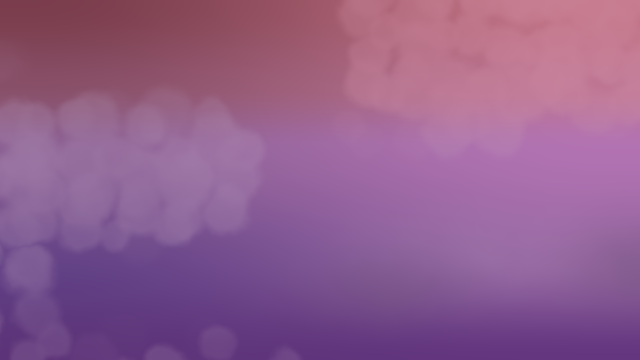
Give the GLSL for this background, as a Shadertoy shader.

```glsl
#define PUFF_CELL 0.085
#define PUFF_RADIUS 0.078
#define PUFF_OPACITY 0.72
#define WARP 0.035
#define LAVENDER vec3(0.70, 0.58, 0.72)
#define ROSE vec3(0.83, 0.57, 0.66)
#define SMOKE vec3(0.45, 0.33, 0.49)

float hash(vec2 p) {
    vec3 h = fract(vec3(p.xyx) * 0.1031);
    h += dot(h, h.yzx + 33.33);
    return fract((h.x + h.y) * h.z);
}

float noise(vec2 p) {
    vec2 i = floor(p), f = fract(p);
    f = f * f * (3.0 - 2.0 * f);
    return mix(mix(hash(i), hash(i + vec2(1, 0)), f.x),
               mix(hash(i + vec2(0, 1)), hash(i + vec2(1, 1)), f.x), f.y);
}

float fbm(vec2 p) {
    float sum = 0.0, amp = 0.5;
    for (int i = 0; i < 5; i++) {
        sum += amp * noise(p);
        p = mat2(1.6, 1.2, -1.2, 1.6) * p + 7.3;
        amp *= 0.5;
    }
    return sum;
}

float boxDistance(vec2 p, vec2 center, vec2 halfSize) {
    vec2 d = abs(p - center) - halfSize;
    return length(max(d, 0.0)) + min(max(d.x, d.y), 0.0);
}

// Coverage of jittered round puffs whose centres lie inside a box
float puffs(vec2 p, vec2 center, vec2 halfSize) {
    vec2 cell = floor(p / PUFF_CELL);
    float clear = 1.0;
    for (int y = -2; y <= 2; y++) {
        for (int x = -2; x <= 2; x++) {
            vec2 id = cell + vec2(x, y);
            vec2 jitter = vec2(hash(id + 40.0), hash(id + 91.0));
            vec2 c = (id + jitter) * PUFF_CELL;
            float r = PUFF_RADIUS * (0.75 + 0.5 * hash(id + 17.0));
            float inside = 1.0 - smoothstep(-0.01, 0.025, boxDistance(c, center, halfSize));
            float disc = 1.0 - smoothstep(0.55 * r, r, length(p - c));
            clear *= 1.0 - PUFF_OPACITY * inside * disc;
        }
    }
    return 1.0 - clear;
}

float glow(vec2 p, vec2 center, vec2 size) {
    vec2 d = (p - center) / size;
    return exp(-dot(d, d));
}

// Dusk gradient: separate vertical ramps at the left and right sides
vec3 sky(vec2 uv) {
    float low = smoothstep(0.0, 0.28, uv.y);
    float mid = smoothstep(0.2, 0.62, uv.y);
    float high = smoothstep(0.58, 0.76, uv.y);
    float top = smoothstep(0.7, 1.0, uv.y);

    vec3 left = mix(vec3(0.36, 0.20, 0.47), vec3(0.38, 0.25, 0.52), low);
    left = mix(left, vec3(0.55, 0.38, 0.58), mid);
    left = mix(left, vec3(0.54, 0.32, 0.42), high);
    left = mix(left, vec3(0.48, 0.24, 0.30), top);

    vec3 right = mix(vec3(0.39, 0.21, 0.50), vec3(0.58, 0.39, 0.63), low);
    right = mix(right, vec3(0.70, 0.45, 0.70), mid);
    right = mix(right, vec3(0.74, 0.46, 0.58), high);
    right = mix(right, vec3(0.76, 0.45, 0.52), top);

    return mix(left, right, smoothstep(0.05, 0.95, uv.x));
}

void mainImage(out vec4 fragColor, in vec2 fragCoord) {
    vec2 uv = fragCoord / iResolution.xy;
    vec2 p = vec2(uv.x * 16.0 / 9.0, uv.y);
    vec3 color = sky(uv);

    // Ragged edges and wispy interiors
    vec2 warped = p + WARP * (vec2(fbm(p * 14.0), fbm(p * 14.0 + 31.0)) - 0.5);
    float wisps = 0.72 + 0.56 * fbm(p * 9.0 + 5.0);

    // Left bank with its lower and upper offshoots
    float leftBank = puffs(warped, vec2(0.27, 0.51), vec2(0.43, 0.165));
    leftBank = max(leftBank, puffs(warped, vec2(0.02, 0.29), vec2(0.11, 0.04)));
    leftBank = max(leftBank, 0.4 * puffs(warped, vec2(0.0, 0.80), vec2(0.06, 0.02)));
    color = mix(color, LAVENDER, 0.40 * wisps * leftBank);

    // Low puffs along the bottom left
    float lowBank = puffs(warped, vec2(0.06, 0.06), vec2(0.12, 0.07));
    lowBank = max(lowBank, puffs(warped, vec2(0.54, 0.0), vec2(0.27, 0.04)));
    color = mix(color, LAVENDER, 0.29 * wisps * lowBank);

    // Rosy bank at the upper right
    float roseBank = puffs(warped, vec2(1.22, 0.83), vec2(0.24, 0.21));
    roseBank = max(roseBank, puffs(warped, vec2(1.65, 0.88), vec2(0.27, 0.19)));
    vec3 roseTint = mix(LAVENDER, ROSE, smoothstep(0.5, 0.75, uv.y));
    color = mix(color, roseTint, 0.38 * wisps * roseBank);

    // Diffuse haze and smoky shadows at the lower right
    float haze = glow(warped, vec2(1.32, 0.30), vec2(0.38, 0.13));
    color = mix(color, LAVENDER, 0.22 * wisps * haze);
    float smoke = glow(warped, vec2(1.08, 0.20), vec2(0.20, 0.09))
                + glow(warped, vec2(1.76, 0.25), vec2(0.17, 0.12));
    color = mix(color, SMOKE, 0.42 * wisps * smoke);

    fragColor = vec4(color, 1.0);
}
```
